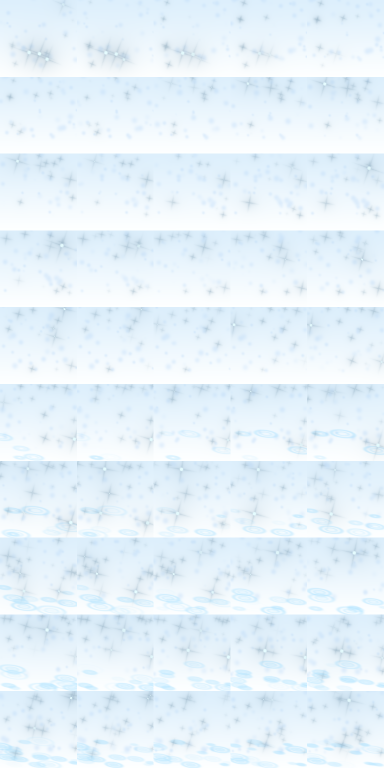
Write a Shadertoy shader that draws this background.

```glsl
// A grid of pale blue frosty cells: grey twinkling stars, soft flakes and water ripples near each floor.

const vec2 GRID = vec2(5.0, 10.0);
const vec3 SKY = vec3(0.865, 0.937, 0.988);
const vec3 FLOOR = vec3(0.995, 1.0, 1.0);
const vec3 STAR_INK = vec3(0.50, 0.62, 0.70);
const vec3 STAR_CORE = vec3(0.90, 0.99, 1.0);
const vec3 FLAKE = vec3(0.70, 0.83, 0.97);
const vec3 WATER = vec3(0.60, 0.86, 1.0);

float hash(float n, float salt) {
    return fract(sin(n * 12.9898 + salt * 78.233) * 43758.547);
}

vec2 turn(vec2 p, float a) {
    float c = cos(a), s = sin(a);
    return vec2(c * p.x - s * p.y, s * p.x + c * p.y);
}

// x: seed that changes at each rebirth, y: phase of the life from 0 to 1
vec2 lifeCycle(float index, float frame, float salt) {
    float age = frame / mix(4.0, 9.0, hash(index, salt)) + hash(index, salt + 1.0);
    return vec2(index + 0.37 * floor(age), fract(age));
}

// Four thin tapering rays over a wide haze
float starInk(vec2 p, float size) {
    vec2 a = abs(p);
    float r = length(p);
    float taper = max(1.0 - max(a.x, a.y) / size, 0.0);
    float rays = exp(-min(a.x, a.y) / 0.011) * taper * sqrt(taper);
    float haze = exp(-r / (size * 0.45));
    return 0.65 * rays + 0.27 * haze;
}

// Two concentric flattened rings with a faint filled centre
float ripple(vec2 p, float radius, float fill) {
    float r = length(vec2(p.x, (p.y + 0.12 * p.x) * 3.2));
    float outer = (r - radius) / 0.026;
    float inner = (r - radius * 0.5) / 0.022;
    float centre = r / (radius * 0.45);
    return exp(-outer * outer) + 0.6 * exp(-inner * inner) + fill * exp(-centre * centre);
}

vec3 cell(vec2 p, float row, float frame) {
    vec3 col = mix(FLOOR, SKY, smoothstep(-0.1, 1.0, p.y) * 0.4 + p.y * 0.6);

    // Soft flakes
    float flakes = 0.0;
    for (float i = 0.0; i < 34.0; i++) {
        vec2 life = lifeCycle(i, frame, 3.0);
        vec2 pos = vec2(hash(life.x, 5.0), mix(0.18, 1.05, hash(life.x, 6.0)) - 0.04 * life.y);
        float r = length(p - pos) / mix(0.014, 0.036, hash(life.x, 7.0));
        flakes += sin(3.14159 * life.y) * exp(-r * r);
    }
    col = mix(col, FLAKE, 0.5 * (1.0 - exp(-flakes)));

    // Ripples multiply in the lower rows
    float water = 0.0;
    float flood = clamp((row - 4.0) / 5.0, 0.0, 1.0);
    for (float i = 0.0; i < 16.0; i++) {
        if (i >= 16.0 * flood) break;
        vec2 life = lifeCycle(i, frame, 11.0);
        float height = hash(life.x, 13.0);
        vec2 pos = vec2(hash(life.x, 12.0), mix(0.04, 0.36, height * height));
        float radius = mix(0.05, 0.19, hash(life.x, 14.0)) * (0.6 + 0.4 * life.y);
        water += sin(3.14159 * life.y) * ripple(p - pos, radius, flood * flood);
    }
    col = mix(col, WATER, 0.7 * (1.0 - exp(-0.8 * water)));

    // Twinkling stars, crowded toward the ceiling
    float ink = 0.0, core = 0.0;
    for (float i = 0.0; i < 20.0; i++) {
        if (i >= 10.0 + row) break;
        vec2 life = lifeCycle(i, frame, 21.0);
        float depth = pow(hash(life.x, 23.0), 1.35);
        vec2 pos = vec2(hash(life.x, 22.0), 1.0 - 0.84 * depth - 0.03 * life.y);
        float glow = sin(3.14159 * life.y);
        float size = mix(0.07, 0.29, pow(hash(life.x, 24.0), 4.0)) * (0.5 + 0.5 * glow);
        vec2 q = turn(p - pos, mix(0.15, 0.4, hash(life.x, 25.0)));
        ink += glow * starInk(q, size);
        float coreSize = 0.032 * smoothstep(0.13, 0.24, size);
        core += glow * (1.0 - smoothstep(0.4, 1.0, length(q) / max(coreSize, 0.001)));
    }
    col = mix(col, STAR_INK, 0.85 * (1.0 - exp(-ink)));
    return mix(col, STAR_CORE, min(core, 1.0));
}

vec3 scene(vec2 uv) {
    vec2 g = uv * GRID;
    vec2 id = clamp(floor(g), vec2(0.0), GRID - 1.0);
    float row = GRID.y - 1.0 - id.y;
    return cell(g - id, row, row * GRID.x + id.x);
}

void mainImage(out vec4 fragColor, in vec2 fragCoord) {
    // Two diagonal samples soften the seams and rays
    vec2 shift = vec2(0.25, -0.25);
    vec3 a = scene((fragCoord + shift) / iResolution.xy);
    vec3 b = scene((fragCoord - shift) / iResolution.xy);
    fragColor = vec4(0.5 * (a + b), 1.0);
}
```
